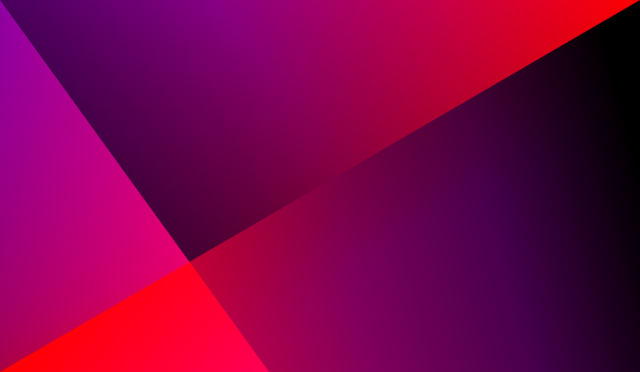
A Shadertoy shader for this background:

```glsl
// Four flat facets divided by two crossing diagonals, in reds and purples.
// Skewed coordinates around the crossing place each facet, and every facet
// is shaded with its own smooth colour ramp.

const float CROSSING = 0.296;  // both canvas coordinates of the crossing

const vec3 RED    = vec3(1.00, 0.0, 0.00);
const vec3 PINK   = vec3(1.00, 0.0, 0.34);
const vec3 VIOLET = vec3(0.56, 0.0, 0.64);
const vec3 ROSE   = vec3(0.92, 0.0, 0.42);
const vec3 WINE   = vec3(0.68, 0.0, 0.22);

// Blend of four evenly spaced colour stops
vec3 ramp(vec3 c0, vec3 c1, vec3 c2, vec3 c3, float t) {
    t = 3.0 * clamp(t, 0.0, 1.0);
    vec3 c = mix(c0, c1, min(t, 1.0));
    c = mix(c, c2, clamp(t - 1.0, 0.0, 1.0));
    return mix(c, c3, clamp(t - 2.0, 0.0, 1.0));
}

// Antialiased side of an edge: 1 where the signed value is positive
float side(float d) {
    return clamp(d / max(fwidth(d), 1e-5) + 0.5, 0.0, 1.0);
}

// x runs along the rising diagonal, y along the falling one
vec2 skewCoords(vec2 uv) {
    float rise = uv.y - uv.x;
    float along = (uv.x - CROSSING + CROSSING * rise) / (1.0 - CROSSING);
    return vec2(along, rise);
}

vec3 topFacet(vec2 skew) {
    vec3 rim = ramp(vec3(0.28, 0.0, 0.36), vec3(0.53, 0.0, 0.52),
                    vec3(0.76, 0.0, 0.30), RED, skew.x);
    vec3 fold = ramp(vec3(0.26, 0.0, 0.19), vec3(0.52, 0.0, 0.25),
                     vec3(0.76, 0.0, 0.16), RED, skew.x);
    float height = skew.y / max(1.0 - skew.x, 0.001);
    return mix(fold, rim, clamp(height, 0.0, 1.0));
}

vec3 rightFacet(vec2 uv, vec2 skew) {
    float t = (uv.x - CROSSING + 0.15 * (uv.y - CROSSING)) / 0.74;
    vec3 c = ramp(vec3(0.76, 0.0, 0.27), vec3(0.50, 0.0, 0.36),
                  vec3(0.28, 0.0, 0.30), vec3(0.0), t);
    // Less blue beside the rising fold
    c.b *= mix(0.75, 1.0, smoothstep(0.0, 0.35, -skew.y));
    return c;
}

vec3 leftFacet(vec2 uv) {
    float across = clamp(uv.x / CROSSING, 0.0, 1.0);
    float height = (uv.y - uv.x) / max(1.0 - across, 0.001);
    vec3 outer = mix(WINE, VIOLET, sqrt(clamp(height, 0.0, 1.0)));
    return mix(outer, ROSE, across);
}

vec3 bottomFacet(vec2 uv) {
    float t = (uv.x - 0.5 * uv.y) / 0.42;
    return mix(RED, PINK, clamp(t, 0.0, 1.0));
}

void mainImage(out vec4 fragColor, in vec2 fragCoord) {
    vec2 uv = fragCoord / iResolution.xy;
    vec2 skew = skewCoords(uv);

    // Join the facets along the two diagonals
    float above = side(skew.y);
    float beyond = side(skew.x);
    vec3 leftSide = mix(bottomFacet(uv), leftFacet(uv), above);
    vec3 rightSide = mix(rightFacet(uv, skew), topFacet(skew), above);

    fragColor = vec4(mix(leftSide, rightSide, beyond), 1.0);
}
```
